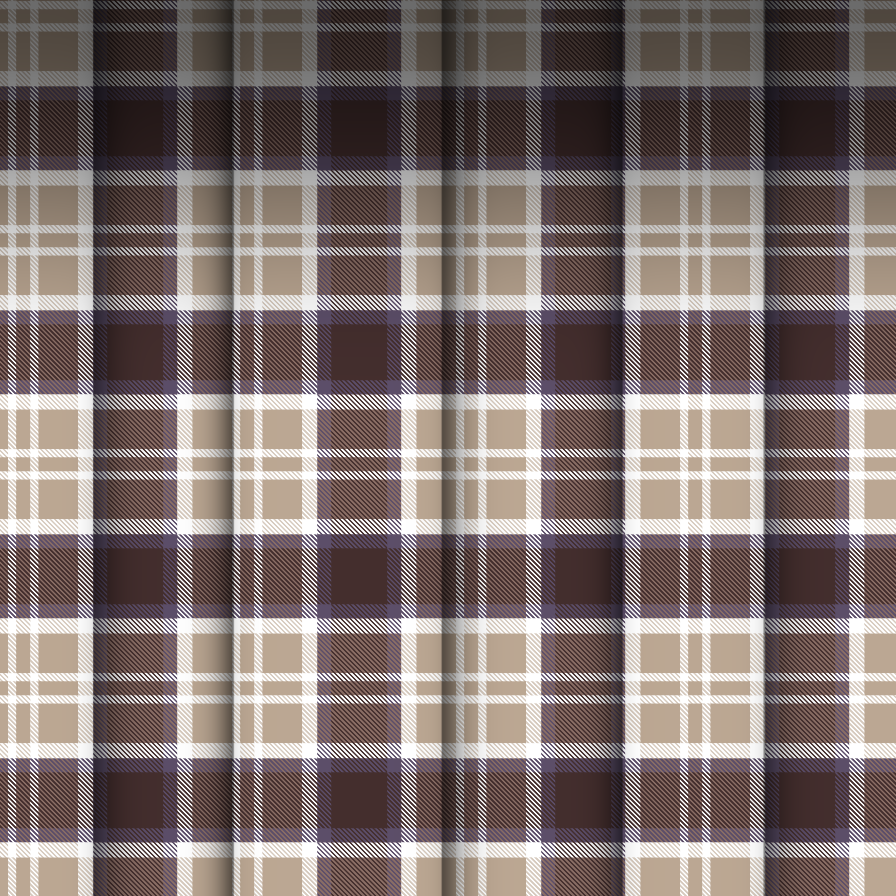
Write a WebGL 2 fragment shader that draws this pattern.

```glsl
#version 300 es
precision highp float;
// Pleated tartan curtain: four by four repeats of a symmetric plaid sett.
// Warp and weft stripes share one sett, interleave in a diagonal twill,
// and are darkened by vertical folds and a shadow falling from the top.

uniform vec2 u_resolution;
out vec4 fragColor;

// Thread colour at a position counted in repeats, zero at the brown centre.
// Each repeat is 192 threads wide; the sett mirrors about its centre.
vec3 sett(float repeats, float blur) {
    const vec3 brown = vec3(0.265, 0.18, 0.178);
    const vec3 purple = vec3(0.36, 0.305, 0.41);
    const vec3 white = vec3(1.0);
    const vec3 sand = vec3(0.735, 0.655, 0.575);
    float thread = abs(fract(repeats + 0.5) - 0.5) * 192.0;
    vec3 color = mix(brown, purple, smoothstep(24.0 - blur, 24.0 + blur, thread));
    color = mix(color, white, smoothstep(36.0 - blur, 36.0 + blur, thread));
    color = mix(color, sand, smoothstep(49.0 - blur, 49.0 + blur, thread));
    // Pair of thin white lines in the sand field
    float thinLine = 1.0 - smoothstep(3.5 - blur, 3.5 + blur, abs(thread - 86.5));
    return mix(color, white, thinLine);
}

// Sand threads turn duller between dark threads and paler between white ones
vec3 crossed(vec3 thread, vec3 other) {
    float isSand = smoothstep(0.45, 0.6, thread.g) * (1.0 - smoothstep(0.7, 0.95, thread.g));
    float isDark = 1.0 - smoothstep(0.32, 0.6, other.g);
    float isWhite = smoothstep(0.7, 0.95, other.g);
    thread *= mix(vec3(1.0), vec3(0.74, 0.66, 0.69), isSand * isDark);
    return mix(thread, vec3(1.0), 0.4 * isSand * isWhite);
}

// Darkening by pleats: sharp on the fold, fading away to one side
float pleats(float x, float pixel) {
    // Fold position, signed fade width, depth
    vec3 folds[5] = vec3[5](
        vec3(0.104, 0.026, 0.50), vec3(0.261, -0.020, 0.55),
        vec3(0.493, 0.025, 0.55), vec3(0.695, -0.021, 0.55),
        vec3(0.852, 0.025, 0.50));
    float light = 1.0;
    for (int i = 0; i < 5; i++) {
        float side = (x - folds[i].x) * sign(folds[i].y);
        float fade = exp(-pow(abs(side) / abs(folds[i].y), 1.4));
        light *= 1.0 - folds[i].z * fade * smoothstep(-pixel, pixel, side);
        // Faint roll on the lit side
        light *= 1.0 - 0.10 * exp(-abs(side) / 0.010) * step(side, 0.0);
    }
    return light;
}

void main() {
    vec2 uv = gl_FragCoord.xy / u_resolution;
    float pixel = 1.0 / min(u_resolution.x, u_resolution.y);

    // Vertical and horizontal stripes
    float blur = 768.0 * pixel * 0.5;
    vec3 warp = sett(uv.x * 4.0 - 0.604, blur);
    vec3 weft = sett(uv.y * 4.0 - 0.427, blur);

    // Diagonal twill, with the weft lying slightly wider than the warp
    float wave = abs(fract((uv.x + uv.y) * 192.0) - 0.5) * 2.0;
    float soft = min(192.0 * pixel * 1.2, 0.45);
    float weftOver = smoothstep(0.44 - soft, 0.44 + soft, wave);
    vec3 color = mix(crossed(warp, weft), crossed(weft, warp), weftOver);

    // Folds and the shadow from above
    color *= pleats(uv.x, pixel);
    color *= mix(0.42, 1.0, smoothstep(0.0, 0.43, 1.0 - uv.y));

    fragColor = vec4(color, 1.0);
}
```
